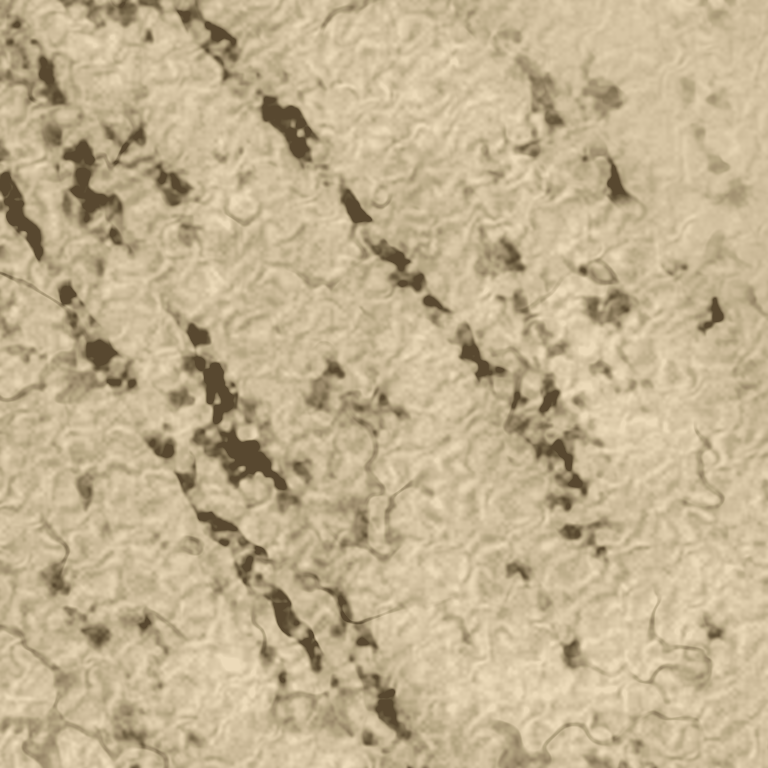
A WebGL 1 fragment shader for this texture:

```glsl
precision highp float;
// Weathered cream stone crossed by dark, crumbling diagonal veins.
// Layers of value noise give a darkness level (embossed grain, stains, cracks,
// veins), which a six-step colour ramp turns into stone tones.

uniform vec2 u_resolution;

// Ramp from light to dark
const vec3 CREAM = vec3(0.87, 0.80, 0.67);
const vec3 SAND  = vec3(0.80, 0.73, 0.60);
const vec3 TAN   = vec3(0.71, 0.65, 0.51);
const vec3 UMBER = vec3(0.62, 0.55, 0.43);
const vec3 EARTH = vec3(0.50, 0.44, 0.32);
const vec3 SOOT  = vec3(0.37, 0.31, 0.21);

// Veins: x at the top edge, x drift per unit of depth, depth where each fades
const vec4 VEIN_START = vec4(0.59, 0.24, 0.00, -0.17);
const vec4 VEIN_DRIFT = vec4(0.80, 0.78, 0.56, 0.68);
const vec4 VEIN_END   = vec4(1.30, 0.70, 1.05, 1.30);
const float VEIN_HALF_WIDTH = 0.027;
const float VEIN_DARKNESS   = 4.0;
const float HALO_WIDTH      = 0.075;

const float BASE_LEVEL  = 0.62;
const float GRAIN_SCALE = 88.0;
const float RELIEF      = 1.7;
const float FINE_GRAIN  = 0.9;
const float STAIN       = 2.2;
const float CRACK       = 1.7;
const float CLUMP       = 3.2;

float hash(vec2 p) {
  return fract(sin(dot(p, vec2(127.1, 311.7))) * 43758.5453);
}

float noise(vec2 p) {
  vec2 i = floor(p), f = fract(p);
  f = f * f * (3.0 - 2.0 * f);
  float low  = mix(hash(i), hash(i + vec2(1.0, 0.0)), f.x);
  float high = mix(hash(i + vec2(0.0, 1.0)), hash(i + 1.0), f.x);
  return mix(low, high, f.y);
}

// Rotated octaves, normalised to a mean of one half
float fbm(vec2 p) {
  float sum = 0.0, amp = 0.5333;
  for (int i = 0; i < 4; i++) {
    sum += amp * noise(p);
    p = mat2(1.6, 1.2, -1.2, 1.6) * p + 7.3;
    amp *= 0.5;
  }
  return sum;
}

// Crumbly dark speckle shared by veins and clumps
float gritAt(vec2 p) {
  float g = 0.6 * noise(p * 46.0 + 3.0) + 0.4 * noise(p.yx * 92.0 + 17.0);
  return smoothstep(0.36, 0.68, g);
}

// Broken bands with darker rims and a faint halo
float veins(vec2 p, float grit) {
  float depth = 1.0 - p.y, level = 0.0;
  for (int i = 0; i < 4; i++) {
    float seed = float(i) * 19.7;
    float wobble = 0.08 * (fbm(p * 5.0 + seed) - 0.5)
                 + 0.025 * (noise(p * 32.0 + seed) - 0.5);
    float s = abs(p.x - VEIN_START[i] - VEIN_DRIFT[i] * depth + wobble);
    float width = VEIN_HALF_WIDTH * (0.5 + noise(vec2(depth * 11.0, seed)));
    float presence = smoothstep(0.25, 0.55, noise(vec2(depth * 13.0, seed + 5.0)));
    presence = 0.15 + 0.85 * presence;
    presence *= 1.0 - smoothstep(VEIN_END[i] - 0.15, VEIN_END[i], depth);
    float body = 1.0 - smoothstep(0.55 * width, 1.1 * width, s);
    float rim = 1.0 - smoothstep(0.0, 0.005, abs(s - 0.75 * width));
    float band = body * (0.45 + VEIN_DARKNESS * grit) + 0.8 * rim * grit;
    float halo = 0.55 * exp(-s * s / (HALO_WIDTH * HALO_WIDTH));
    level = max(level, presence * band + halo * (0.3 + 0.7 * presence));
  }
  return level;
}

// Thin contour lines of warped noise, present only in patches
float cracks(vec2 p) {
  vec2 q = p + 0.03 * vec2(noise(p * 24.0), noise(p * 24.0 + 40.0));
  float line = abs(fbm(q * 7.0 + 11.0) - 0.5);
  float patches = smoothstep(0.42, 0.68, noise(p * 10.0 + 60.0));
  return patches * (1.0 - smoothstep(0.006, 0.035, line));
}

vec3 ramp(float level) {
  vec3 c = CREAM + (CREAM - SAND) * clamp(-level, 0.0, 0.8);
  c = mix(c, SAND, clamp(level, 0.0, 1.0));
  c = mix(c, TAN, clamp(level - 1.0, 0.0, 1.0));
  c = mix(c, UMBER, clamp(level - 2.0, 0.0, 1.0));
  c = mix(c, EARTH, clamp(level - 3.0, 0.0, 1.0));
  return mix(c, SOOT, clamp(level - 4.0, 0.0, 1.2));
}

void main() {
  vec2 p = gl_FragCoord.xy / u_resolution.y;
  // The upper right, beyond the first vein, is smoother stone
  float across = p.x - VEIN_DRIFT.x * (1.0 - p.y);
  float rough = mix(1.1, 0.6, smoothstep(0.52, 0.72, across));
  float grit = gritAt(p);

  // Embossed worm-like grain, lit from the upper left
  vec2 g = p * GRAIN_SCALE + 2.0 * vec2(noise(p * 40.0), noise(p * 40.0 + 9.0));
  float relief = noise(g) - noise(g + vec2(-0.6, 0.6));
  float fine = noise(p * 185.0 + 31.0) - 0.5;

  // Short clumps elongated along the veins
  vec2 along = vec2(0.79 * p.x + 0.61 * p.y, 0.61 * p.x - 0.79 * p.y);
  float clump = smoothstep(0.54, 0.72, fbm(along * vec2(19.0, 9.0) + 23.0));

  float level = BASE_LEVEL + rough * (RELIEF * relief + FINE_GRAIN * fine);
  level += STAIN * rough * (fbm(p * 9.0 + 51.0) - 0.5);
  level += rough * (CRACK * cracks(p) + CLUMP * clump * grit);
  level += veins(p, grit);
  gl_FragColor = vec4(ramp(level), 1.0);
}
```
